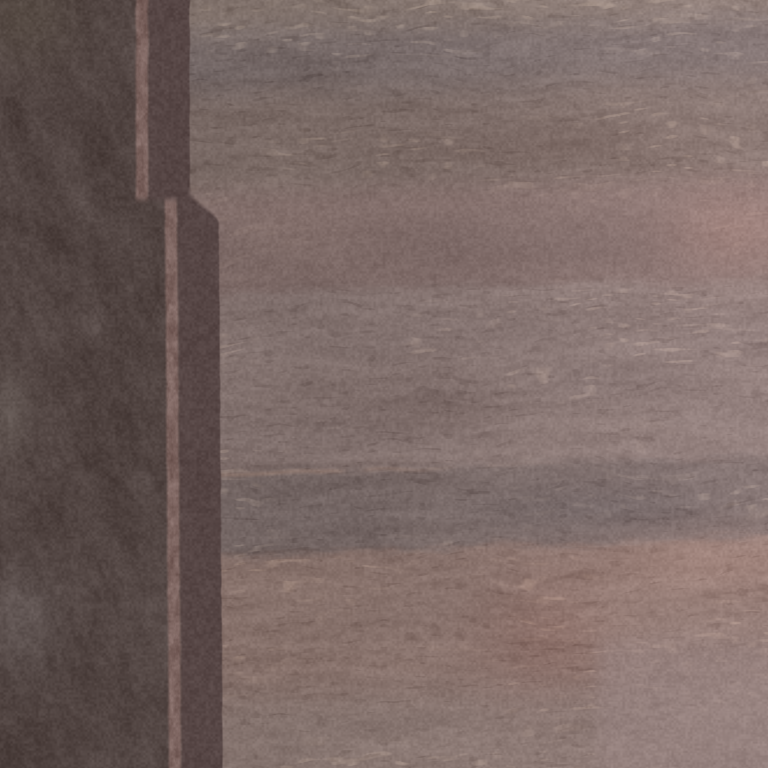
Reproduce this texture procedurally as a WebGL 2 fragment shader.

```glsl
#version 300 es
precision highp float;
// Weathered horizontal wood boards beside a dark, mottled upright panel.
// Boards are stacked colour bands with soft tints and stretched value-noise
// grain; the panel ends in a pale trim and a dark strip that step sideways.

uniform vec2 u_resolution;
out vec4 fragColor;

float hash(vec2 cell) {
  uvec2 q = uvec2(ivec2(cell)) * uvec2(1597334677u, 3812015801u);
  uint n = (q.x ^ q.y) * 1597334677u;
  n = (n ^ (n >> 15)) * 2246822519u;
  return float((n ^ (n >> 13)) >> 8) / 16777216.0;
}

float noise(vec2 p) {
  vec2 i = floor(p), f = fract(p);
  f = f * f * (3.0 - 2.0 * f);
  float low = mix(hash(i), hash(i + vec2(1, 0)), f.x);
  float high = mix(hash(i + vec2(0, 1)), hash(i + vec2(1, 1)), f.x);
  return mix(low, high, f.y);
}

// Layered noise centred on zero
float fbm(vec2 p) {
  float sum = 0.0, amp = 0.5;
  for (int i = 0; i < 4; i++) {
    sum += amp * (noise(p) - 0.5);
    p = p * 2.03 + 17.0;
    amp *= 0.5;
  }
  return sum;
}

// Soft elliptical spot
float spot(vec2 p, vec2 centre, vec2 radius) {
  vec2 d = (p - centre) / radius;
  return exp(-dot(d, d));
}

// Soft-edged interval from a to b
float band(float x, float a, float b, float soft) {
  return smoothstep(a - soft, a + soft, x) * (1.0 - smoothstep(b - soft, b + soft, x));
}

vec3 boards(vec2 p) {
  float v = p.y - 0.03 * (p.x - 0.28) + 0.012 * fbm(vec2(p.x * 9.0, p.y * 14.0));
  float ragged = v + 0.018 * fbm(p * vec2(28.0, 120.0));

  // Board colours, from bottom to top
  vec3 col = vec3(0.515, 0.447, 0.427);
  col = mix(col, vec3(0.520, 0.437, 0.412), smoothstep(0.05, 0.13, ragged));
  col = mix(col, vec3(0.456, 0.402, 0.393), smoothstep(0.268, 0.286, ragged));
  col = mix(col, vec3(0.505, 0.440, 0.427), smoothstep(0.372, 0.394, ragged));
  col = mix(col, vec3(0.480, 0.405, 0.392), smoothstep(0.606, 0.626, ragged));
  col = mix(col, vec3(0.508, 0.430, 0.415), smoothstep(0.660, 0.730, v));
  col = mix(col, vec3(0.482, 0.420, 0.400), smoothstep(0.725, 0.775, v));
  col = mix(col, vec3(0.456, 0.408, 0.402), smoothstep(0.850, 0.910, ragged));
  col = mix(col, vec3(0.505, 0.447, 0.422), smoothstep(0.930, 0.985, ragged));

  // Light from the right, then warm and shaded areas
  col += vec3(0.078, 0.068, 0.070) * smoothstep(0.35, 1.05, p.x);
  col += vec3(0.055, 0.030, 0.022) * spot(p, vec2(0.96, 0.70), vec2(0.10, 0.06));
  col += vec3(0.030, 0.012, 0.005) * spot(p, vec2(0.95, 0.27), vec2(0.20, 0.05));
  col -= vec3(0.015, 0.035, 0.037) * spot(p, vec2(0.71, 0.17), vec2(0.09, 0.08));
  col -= 0.040 * spot(p, vec2(0.55, 0.475), vec2(0.14, 0.035));
  col -= vec3(0.055, 0.045, 0.038) * spot(p, vec2(0.79, 0.335), vec2(0.16, 0.030));
  col -= 0.025 * spot(p, vec2(0.40, 0.90), vec2(0.06, 0.04));
  col -= vec3(0.025, 0.030, 0.032) * spot(p, vec2(0.72, 0.81), vec2(0.22, 0.04));
  float patchMask = smoothstep(0.76, 0.80, p.x) * (1.0 - smoothstep(0.14, 0.19, p.y));
  col = mix(col, vec3(0.590, 0.510, 0.500), 0.65 * patchMask);

  // Broken seams: a dark line with a pale lip, fading to the right
  float fade = 1.0 - smoothstep(0.35, 0.80, p.x);
  float broken = fade * smoothstep(0.25, 0.65, noise(p * vec2(26.0, 60.0)));
  col -= 0.045 * fade * band(v, 0.388, 0.392, 0.004);
  col += vec3(0.075, 0.050, 0.030) * broken * band(v, 0.380, 0.385, 0.003);
  col -= 0.035 * broken * band(v, 0.277, 0.281, 0.003);

  // Wavy grain, scattered pale flecks, dark pores and broad stains
  vec2 g = vec2(p.x, v + 0.035 * fbm(p * vec2(8.0, 11.0)));
  float calm = 1.0 - 0.65 * max(patchMask, band(v, 0.62, 0.75, 0.02));
  float area = smoothstep(0.35, 0.75, noise(p * vec2(7.0, 20.0)));
  col += 0.075 * calm * fbm(g * vec2(12.0, 100.0));
  float fleck = smoothstep(0.66, 0.95, noise(g * vec2(48.0, 190.0)));
  float pore = smoothstep(0.70, 0.95, noise(g * vec2(60.0, 220.0) + 31.0));
  col += vec3(0.075, 0.070, 0.058) * calm * fleck * area;
  col -= 0.040 * calm * pore;
  col += vec3(0.055, 0.050, 0.045) * fbm(p * vec2(5.0, 16.0) + 40.0);
  return col;
}

vec3 panel(vec2 p) {
  vec2 q = vec2(p.x + 0.35 * p.y, p.y);
  vec3 col = vec3(0.318, 0.268, 0.257) + 0.11 * fbm(q * vec2(22.0, 12.0));
  col += 0.06 * fbm(q * vec2(80.0, 35.0) + 9.0);
  col += vec3(0.065, 0.070, 0.072) * spot(p, vec2(0.03, 0.19), vec2(0.05, 0.07));
  col += vec3(0.050, 0.055, 0.050) * spot(p, vec2(0.01, 0.46), vec2(0.03, 0.06));
  col += vec3(0.030, 0.035, 0.020) * spot(p, vec2(0.03, 0.98), vec2(0.07, 0.06));
  return col;
}

// Panel, trim and strip, placed by the distance x from the strip's right edge
vec3 upright(vec2 p, float x, float soft) {
  vec3 strip = vec3(0.336, 0.272, 0.268) + 0.025 * fbm(p * vec2(50.0, 18.0));
  vec3 trim = vec3(0.485, 0.390, 0.372) + 0.20 * fbm(p * vec2(130.0, 60.0));
  vec3 col = mix(panel(p), strip, smoothstep(-0.053 - soft, -0.053 + soft, x));
  return mix(col, trim, band(x, -0.070, -0.054, soft * 1.6));
}

void main() {
  vec2 p = gl_FragCoord.xy / u_resolution;
  float soft = max(0.0016, 0.7 / u_resolution.x);

  // Upper and lower lengths of the upright; the lower one leans slightly
  float upperEdge = 0.247;
  float lowerEdge = 0.285 + 0.007 * (0.7 - p.y);
  float wobble = 0.0012 * (noise(vec2(3.0, p.y * 70.0)) - 0.5);
  float joint = 1.0 - smoothstep(0.733, 0.747, p.y);
  vec3 upper = upright(p, p.x - upperEdge + wobble, soft);
  vec3 lower = upright(p, p.x - lowerEdge + wobble, soft);
  vec3 col = mix(upper, lower, joint);

  // Boards start past a rounded shoulder
  float shoulder = 1.0 - smoothstep(0.708, 0.752, p.y);
  float edge = mix(upperEdge, lowerEdge, shoulder) - wobble;
  float shoulderSoft = soft + 0.005 * spot(p, vec2(0.265, 0.735), vec2(0.03, 0.018));
  col = mix(col, boards(p), smoothstep(-shoulderSoft, shoulderSoft, p.x - edge));

  // Fine surface tooth
  col += 0.050 * (noise(p * 330.0) - 0.5) + 0.028 * (noise(p * 170.0 + 5.0) - 0.5);
  fragColor = vec4(clamp(col, 0.0, 1.0), 1.0);
}
```
